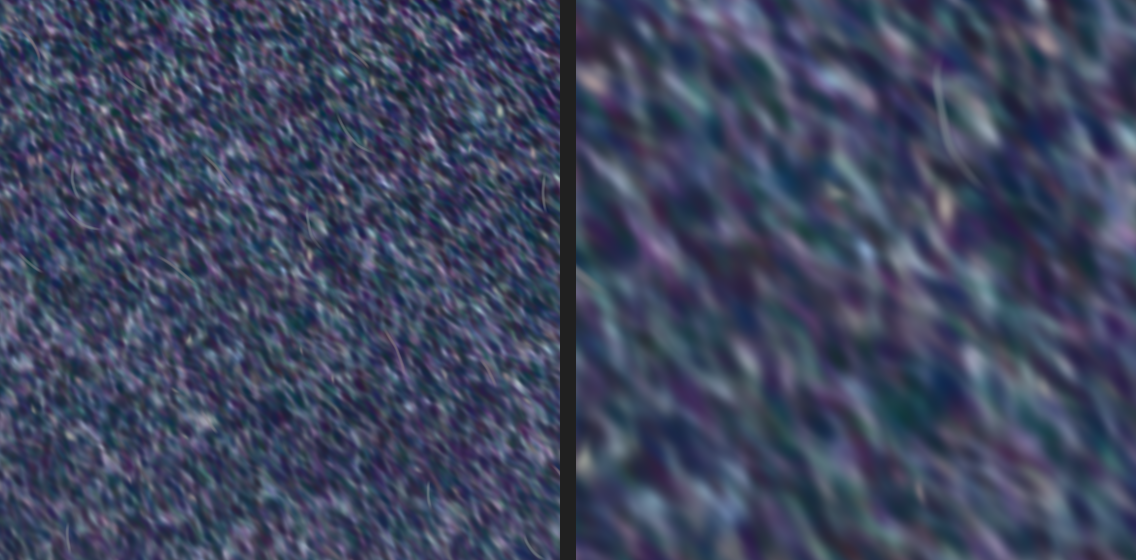
Left: the whole. Right: its middle third, enlarged.
This texture is drawn by a Shadertoy shader. Its source:

```glsl
// Dark blue fibrous felt: slanted soft grain with pale flecks and a few stray hairs.

vec3 hash(vec2 p) {
    vec3 q = fract(p.xyx * vec3(0.1031, 0.1030, 0.0973));
    q += dot(q, q.yxz + 33.33);
    return fract((q.xxy + q.yzz) * q.zyx);
}

// Three independent smooth noises, centred on zero
vec3 noise(vec2 p) {
    vec2 i = floor(p), f = fract(p);
    f = f * f * (3.0 - 2.0 * f);
    vec3 low = mix(hash(i), hash(i + vec2(1, 0)), f.x);
    vec3 high = mix(hash(i + vec2(0, 1)), hash(i + vec2(1, 1)), f.x);
    return mix(low, high, f.y) - 0.5;
}

// Coordinates across (x) and along (y) a direction
vec2 alongAxis(vec2 p, float angle) {
    vec2 axis = vec2(cos(angle), sin(angle));
    return vec2(dot(p, vec2(-axis.y, axis.x)), dot(p, axis));
}

// Grain layers at slightly different slants: x is tone, yz is tint
vec3 feltGrain(vec2 p) {
    vec2 q = p * (0.88 + 0.2 * p.y) + 0.006 * noise(p * 22.0).xy;
    vec3 grain = 0.50 * noise(alongAxis(q, -1.05) * vec2(92, 40) + 200.0);
    grain += 0.48 * noise(alongAxis(q, -1.32) * vec2(112, 52) + 310.0);
    grain += 0.42 * noise(alongAxis(q, -0.80) * vec2(125, 58) + 470.0);
    grain += 0.22 * noise(alongAxis(q, -1.00) * vec2(26, 15) + 530.0);
    return grain;
}

// Small pale tufts, some with a dark hollow above
vec3 addFlecks(vec3 color, vec2 p) {
    vec2 cell = floor(p * 13.0);
    for (int y = -1; y <= 1; y++)
    for (int x = -1; x <= 1; x++) {
        vec2 id = cell + vec2(x, y);
        vec3 place = hash(id + 61.0), kind = hash(id + 127.0);
        if (kind.x > 0.24) continue;
        vec2 d = p - (id + place.xy) / 13.0;
        vec2 q = alongAxis(d, -1.1 + 1.1 * (place.z - 0.5));
        q += 0.004 * noise(p * 75.0).xy;
        float size = mix(0.6, 1.15, kind.y);
        float tuft = exp(-dot(q, q * vec2(36000, 8500)) / (size * size));
        vec2 h = d - vec2(0.006, 0.020);
        float hollow = exp(-dot(h, h) * 9000.0) * step(0.5, kind.y);
        vec3 pale = mix(vec3(0.70, 0.58, 0.60), vec3(0.72, 0.74, 0.68), kind.z);
        color = mix(color, vec3(0.14, 0.10, 0.17), 0.6 * hollow);
        color = mix(color, pale, tuft * mix(0.45, 0.95, kind.y * kind.y));
    }
    return color;
}

// Thin curved hairs lying on the felt
vec3 addHairs(vec3 color, vec2 p) {
    vec2 cell = floor(p * 7.0);
    for (int y = -1; y <= 1; y++)
    for (int x = -1; x <= 1; x++) {
        vec2 id = cell + vec2(x, y);
        vec3 place = hash(id + 213.0), kind = hash(id + 389.0);
        if (kind.x > 0.36) continue;
        vec2 q = alongAxis(p - (id + place.xy) / 7.0, -1.1 + 1.3 * (place.z - 0.5));
        float bend = (kind.y - 0.5) * 14.0;
        float across = abs(q.x - bend * q.y * q.y + 0.003 * noise(p * 40.0).x);
        float reach = mix(0.025, 0.055, kind.z);
        float hair = 1.0 - smoothstep(0.0005, 0.0042, across);
        hair *= 1.0 - smoothstep(0.5 * reach, reach, abs(q.y));
        vec3 pale = mix(vec3(0.56, 0.48, 0.50), vec3(0.50, 0.55, 0.57), kind.y);
        color = mix(color, pale, 0.55 * hair);
    }
    return color;
}

void mainImage(out vec4 fragColor, in vec2 fragCoord) {
    vec2 p = fragCoord / iResolution.y;
    vec3 grain = feltGrain(p);

    // Tone, with stronger contrast near the top and a longer bright tail
    float tone = grain.x * mix(0.38, 0.47, p.y);
    tone += 1.9 * tone * tone - 0.010;
    vec3 color = vec3(0.245, 0.273, 0.372) + tone * vec3(1.0, 1.0, 0.93);

    // Reddish to teal and violet to olive tints
    float tint = mix(0.13, 0.20, p.y);
    color += tint * grain.y * vec3(0.9, -0.45, -0.15);
    color += tint * grain.z * vec3(0.1, -0.25, 0.75);

    // Broad, faint cloudiness
    color += 0.035 * noise(p * 5.0 + 40.0).x + 0.012 * (0.5 - p.y);

    color = addHairs(color, p);
    color = addFlecks(color, p);
    fragColor = vec4(clamp(color, 0.0, 1.0), 1.0);
}
```
